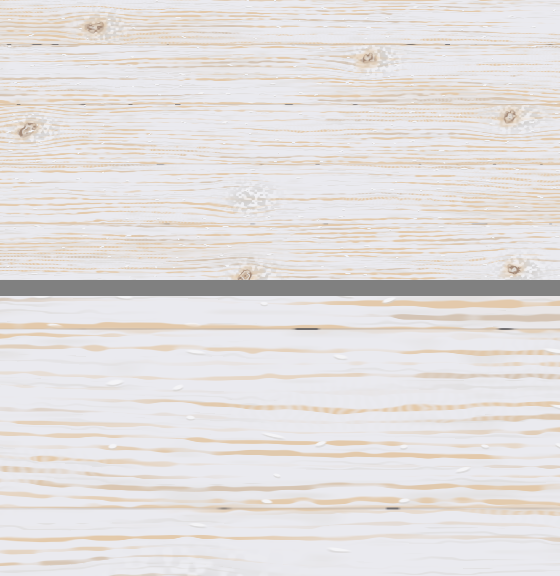
Top: the whole. Bottom: its middle third, enlarged.
Reproduce this texture procedurally as a Shadertoy shader.

```glsl
const float PITCH = 0.2136;          // plank height, canvas height = 1
const float FIRST_SEAM = -0.0135;
const float GRAIN_DENSITY = 70.0;    // growth lines per unit height
const float GRAIN_STRENGTH = 1.0;
const float BREAKUP = 0.7;           // how much paint interrupts the lines
const float SEAM_HALF_WIDTH = 0.0012;
const vec2 KNOT_RADIUS = vec2(0.040, 0.027);
const vec2 FLECK_CELL = vec2(0.085, 0.034);
const float FLECK_CHANCE = 0.36;
const float TAU = 6.28318;

const vec3 PAINT = vec3(0.918, 0.918, 0.937);
const vec3 THIN_PAINT = vec3(0.87, 0.86, 0.85);
const vec3 TAN = vec3(0.89, 0.79, 0.67);
const vec3 DULL_WOOD = vec3(0.83, 0.77, 0.71);
const vec3 KNOT_BROWN = vec3(0.60, 0.49, 0.42);
const vec3 GAP_DARK = vec3(0.36, 0.35, 0.36);
const vec3 FLECK_WHITE = vec3(0.955, 0.955, 0.965);

float hash(vec2 p) {
    vec3 q = fract(p.xyx * 0.1031);
    q += dot(q, q.yzx + 33.33);
    return fract((q.x + q.y) * q.z);
}

float noise(vec2 p) {
    vec2 i = floor(p), f = fract(p);
    f *= f * (3.0 - 2.0 * f);
    return mix(mix(hash(i), hash(i + vec2(1, 0)), f.x),
               mix(hash(i + vec2(0, 1)), hash(i + vec2(1, 1)), f.x), f.y);
}

// Knot centre in xy, visibility of its core in z
vec3 knotAt(float row, int slot) {
    float x = 0.44 + 0.235 * row;
    float y = 0.13 + 0.33 * row;
    float core = 1.0 - mod(row, 2.0);
    if (slot == 0) {
        x = fract(0.915 + 0.52 * row + row * (row - 1.0) * (0.046 - 0.0158 * (row - 2.0)));
        y = 0.2 + 0.65 * fract(0.05 + 0.27 * row);
        core = min(1.0, abs(row - 1.0));
    }
    return vec3(2.0 * x, FIRST_SEAM + (row + y) * PITCH, core);
}

void mainImage(out vec4 fragColor, in vec2 fragCoord) {
    vec2 p = fragCoord / iResolution.y;
    float px = 1.0 / iResolution.y;
    float plank = (p.y - FIRST_SEAM) / PITCH;
    float row = floor(plank);
    vec2 seed = vec2(row * 17.3 + 5.0, row * 31.7 + 9.0);

    // Bend the grain around each knot
    float grainY = p.y;
    float halo = 0.0;
    for (int i = 0; i < 2; i++) {
        vec3 knot = knotAt(row, i);
        vec2 d = p - knot.xy;
        float near = exp(-d.x * d.x / 0.012 - d.y * d.y / 0.0035);
        float bend = i == 0 ? 1.0 : knot.z;
        grainY -= 0.75 * d.y * near * bend;
        d.x -= 0.03;
        halo = max(halo, bend * exp(-d.x * d.x / 0.006 - d.y * d.y / 0.0025));
    }

    // Growth lines, each worn through the paint by its own amount
    float wave = noise(vec2(p.x * 1.3, grainY * 7.0) + seed) * 2.4
               + noise(vec2(p.x * 4.0, grainY * 24.0) + seed) * 0.8
               + noise(vec2(p.x * 22.0, grainY * 60.0) + seed) * 0.22;
    float v = grainY * GRAIN_DENSITY + wave;
    float line = floor(v);
    float region = noise(vec2(p.x * 1.4, p.y * 9.0) + seed);
    float wear = noise(vec2(p.x * 2.3 + seed.x, line * 7.0 + seed.y));
    wear = smoothstep(0.22, 0.85, wear * 0.75 + region * 0.4);
    float ragged = noise(vec2(p.x * 48.0, p.y * 170.0) + seed);
    float patches = noise(vec2(p.x * 13.0 + seed.y, line * 5.0 + seed.x));
    float breaks = smoothstep(0.25, 0.5, patches * 0.65 + ragged * 0.35);
    float aa = GRAIN_DENSITY * px * 0.5;
    float halfWidth = 0.02 + 0.17 * wear + 0.22 * (ragged - 0.5);
    float off = fract(v) - 0.5;
    float soft = off > 0.0 ? 0.08 : 0.01;
    float grain = (1.0 - smoothstep(halfWidth - aa, halfWidth + aa + soft, abs(off)))
                * smoothstep(0.0, 0.7, wear) * (1.0 - BREAKUP * (1.0 - breaks));

    // Finer hairlines between the growth lines
    float hair = abs(fract(v * 1.7 + 0.6 * ragged) - 0.5);
    float hairWear = noise(vec2(p.x * 6.0, floor(v * 1.7) * 3.0) + seed.yx);
    hair = (1.0 - smoothstep(0.05, 0.22 + aa, hair)) * smoothstep(0.5, 0.8, hairWear);

    // Cross-cut saw marks break the grain in places
    float sawArea = smoothstep(0.60, 0.78, noise(vec2(p.x * 2.4, p.y * 16.0) + seed.yx));
    float saw = 0.5 + 0.5 * cos(p.x * TAU * 74.0 + 5.0 * ragged);
    grain *= 1.0 - 0.5 * sawArea * saw;

    // Brushed paint over wood
    float fibre = noise(vec2(p.x * 14.0, grainY * 125.0) + seed);
    float thin = smoothstep(0.52, 0.95, fibre * 0.7 + region * 0.4);
    vec3 col = mix(PAINT, THIN_PAINT, thin * 0.5 + 0.1 * sawArea * saw);
    col = mix(col, TAN, 0.13 * smoothstep(0.55, 0.9, region));
    col = mix(col, THIN_PAINT * 0.98, hair * 0.5);
    float tone = noise(vec2(p.x * 3.5, line * 3.0) + seed);
    col = mix(col, mix(TAN, DULL_WOOD, smoothstep(0.5, 0.95, tone)), grain * GRAIN_STRENGTH);

    // Chalky rough paint near the knots
    float rough = noise(p * vec2(105.0, 135.0));
    float chalk = smoothstep(0.3, 0.7, rough);
    col = mix(col, mix(THIN_PAINT * 0.93, FLECK_WHITE, chalk), min(halo * 0.9, 0.7));

    // Irregular knot cores, half hidden by paint, with a tan surround
    for (int i = 0; i < 2; i++) {
        vec3 knot = knotAt(row, i);
        vec2 d = p - knot.xy;
        d.y -= 0.25 * d.x;
        float lumps = noise(p * 32.0 + seed) - 0.5;
        float r = length(d / KNOT_RADIUS) + 0.7 * lumps + 0.25 * (rough - 0.5);
        float ring = 0.5 + 0.5 * cos(r * TAU * 1.5 + 2.5 * rough);
        float stain = (1.0 - smoothstep(0.6, 1.6, r)) * knot.z;
        float core = (1.0 - smoothstep(0.55, 0.85, r)) * knot.z;
        col = mix(col, TAN, stain * (0.35 + 0.5 * ragged));
        col = mix(col, mix(THIN_PAINT, KNOT_BROWN, ring), core * (0.3 + 0.55 * chalk));
    }

    // Raised paint flecks with a small shadow below
    vec2 cell = floor(p / FLECK_CELL);
    vec2 jitter = vec2(hash(cell + 3.1), hash(cell + 8.7)) - 0.5;
    vec2 q = (fract(p / FLECK_CELL) - 0.5 - 0.45 * jitter) * FLECK_CELL;
    q.y += q.x * jitter.x * 0.6 + 0.0025 * (ragged - 0.5);
    float present = step(hash(cell + 21.0), FLECK_CHANCE);
    vec2 size = vec2(0.008 + 0.010 * jitter.y, 0.0021);
    float shadow = 1.0 - smoothstep(0.6, 1.3, length((q + vec2(0.0, 0.002)) / size));
    float fleck = 1.0 - smoothstep(0.6, 1.3, length(q / size));
    col = mix(col, THIN_PAINT * 0.95, shadow * present * 0.6);
    col = mix(col, FLECK_WHITE, fleck * present);

    // Seams: worn tan edges, a broken groove and scattered dark gaps
    float seam = floor(plank + 0.5);
    float s = (plank - seam) * PITCH;
    float edgeWear = noise(vec2(p.x * 6.0, seam * 13.0 + step(0.0, s) * 5.0));
    float edge = 1.0 - smoothstep(0.002, 0.005, abs(s) + 0.005 * (ragged - 0.5));
    col = mix(col, TAN, edge * smoothstep(0.3, 0.75, edgeWear) * 0.9);
    float groove = 1.0 - smoothstep(SEAM_HALF_WIDTH - 0.5 * px, SEAM_HALF_WIDTH + 0.5 * px, abs(s));
    float gap = smoothstep(0.80, 0.92, noise(vec2(p.x * 30.0, seam * 19.0)));
    float open = 0.25 + 0.5 * noise(vec2(p.x * 17.0, seam * 7.0));
    col = mix(col, mix(DULL_WOOD * 0.93, GAP_DARK, gap), groove * max(open, 0.85 * gap));

    fragColor = vec4(col, 1.0);
}
```
